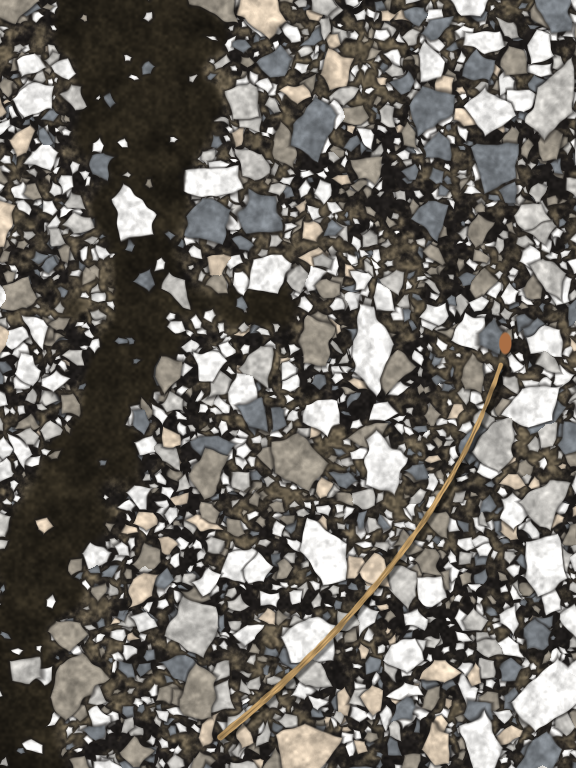
This texture is drawn by a Shadertoy shader. Its source:

```glsl
// Worn asphalt with pale crushed stones, a damp dark streak and a dry curved stalk.
#define STONE_SHARE 0.43
#define SMALLEST_CELL 0.0135
#define CELL_GROWTH 1.53
#define WARP 0.0075
#define GRAIN 0.30
#define TAR vec3(0.115, 0.105, 0.10)
#define SILT vec3(0.41, 0.37, 0.30)
#define DAMP vec3(0.135, 0.118, 0.085)
#define STALK vec3(0.70, 0.57, 0.38)

float hash(vec2 p) {
    return fract(sin(dot(p, vec2(127.1, 311.7))) * 43758.5453);
}

float noise(vec2 p) {
    vec2 i = floor(p), f = fract(p);
    f = f * f * (3.0 - 2.0 * f);
    return mix(mix(hash(i), hash(i + vec2(1, 0)), f.x),
               mix(hash(i + vec2(0, 1)), hash(i + vec2(1, 1)), f.x), f.y);
}

float fbm(vec2 p) {
    float sum = 0.0, amp = 0.5;
    for (int i = 0; i < 4; i++) {
        sum += amp * noise(p);
        p = mat2(1.6, 1.2, -1.2, 1.6) * p + 7.3;
        amp *= 0.5;
    }
    return sum / 0.9375;
}

// Damp streak: leans left towards the bottom, with a short arm to the right
float dampMask(vec2 p) {
    float centre = mix(0.025, 0.185, smoothstep(0.15, 0.62, p.y));
    float width = 0.055 + 0.04 * smoothstep(0.72, 0.9, p.y);
    float streak = abs(p.x - centre) - width;
    float arm = (length((p - vec2(0.24, 0.605)) / vec2(0.1, 0.032)) - 1.0) * 0.035;
    float ragged = 0.06 * (noise(p * 22.0) - 0.5);
    return 1.0 - smoothstep(-0.012, 0.016, min(streak, arm) + ragged);
}

// Signed distance to an irregular, stretched polygon
float chipDistance(vec2 q, vec2 id) {
    float turn = 6.2832 * hash(id + 3.1);
    q = mat2(cos(turn), sin(turn), -sin(turn), cos(turn)) * q;
    q.x *= mix(0.6, 1.0, hash(id + 5.7));
    float radius = mix(0.17, 0.42, hash(id + 9.2));
    float d = -1.0;
    for (int k = 0; k < 5; k++) {
        float h = hash(id + float(k) * 1.7);
        float angle = (float(k) + 0.7 * h) * 1.2566;
        float side = radius * mix(0.65, 1.15, fract(h * 17.0));
        d = max(d, dot(q, vec2(cos(angle), sin(angle))) - side);
    }
    return d;
}

vec3 stoneColour(float pick, float size) {
    pick += 0.13 * size;
    if (pick < 0.46) return vec3(1.0, 0.995, 0.985);
    if (pick < 0.66) return vec3(0.77, 0.76, 0.74);
    if (pick < 0.80) return vec3(0.60, 0.57, 0.52);
    if (pick < 0.98) return vec3(0.47, 0.49, 0.51);
    return vec3(0.86, 0.79, 0.70);
}

// Paints one size of scattered stones, each with a dark seat around it
vec3 paintStones(vec3 col, vec2 p, float cell, float size, float pixel) {
    vec2 g = p / cell + size * 37.0, base = floor(g), best = base;
    float d = 9.0;
    for (int j = -1; j <= 1; j++)
    for (int i = -1; i <= 1; i++) {
        vec2 id = base + vec2(i, j);
        vec2 centre = id + 0.2 + 0.6 * vec2(hash(id + 11.3), hash(id + 23.9));
        float share = STONE_SHARE * (1.0 - 0.93 * dampMask((centre - size * 37.0) * cell));
        if (hash(id + 41.5) > share) continue;
        float chip = chipDistance(g - centre, id);
        if (chip < d) { d = chip; best = id; }
    }
    d *= cell;
    float mottle = fbm(p * 75.0 + best);
    vec3 stone = stoneColour(hash(best + 61.7), size);
    stone *= mix(1.0, 0.62 + 0.72 * mottle, 0.45 + 0.3 * size);
    stone *= 1.0 - 0.18 * smoothstep(-0.003, 0.0, d);
    col = mix(col, TAR, 0.65 * (1.0 - smoothstep(0.0, 0.0045, d)));
    return mix(col, stone, 1.0 - smoothstep(-pixel, pixel, d));
}

// Distance to the bowed stalk, and the position along it
vec2 stalkDistance(vec2 p) {
    vec2 a = vec2(0.287, 0.04), b = vec2(0.571, 0.272), c = vec2(0.652, 0.525);
    vec2 last = a, nearest = vec2(9.0, 0.0);
    for (int i = 1; i <= 20; i++) {
        float t = float(i) / 20.0;
        vec2 next = mix(mix(a, b, t), mix(b, c, t), t), s = next - last;
        float h = clamp(dot(p - last, s) / dot(s, s), 0.0, 1.0);
        float d = length(p - last - s * h);
        if (d < nearest.x) nearest = vec2(d, t - (1.0 - h) / 20.0);
        last = next;
    }
    return nearest;
}

void mainImage(out vec4 fragColor, in vec2 fragCoord) {
    vec2 p = fragCoord / iResolution.y;
    float pixel = 0.8 / iResolution.y;
    float damp = dampMask(p);

    // Tar binder with silt patches, dulled where damp
    float silt = smoothstep(0.40, 0.66, 0.5 * fbm(p * 17.0) + 0.5 * fbm(p * 75.0 + 4.0));
    vec3 col = mix(TAR, SILT, silt);
    col = mix(col, DAMP * (0.45 + 1.1 * fbm(p * 28.0)), 0.87 * damp);
    col *= 1.0 + GRAIN * (1.0 - 0.4 * damp) * 2.0 * (noise(p * 230.0) - 0.5);

    // Stones from fine chips to coarse pieces
    vec2 bent = p + WARP * (vec2(noise(p * 65.0), noise(p * 65.0 + 31.0)) - 0.5);
    float cell = SMALLEST_CELL;
    for (int i = 0; i < 5; i++) {
        col = paintStones(col, bent, cell, float(i) / 4.0, pixel);
        cell *= CELL_GROWTH;
    }
    col *= 1.0 + 0.22 * (noise(p * 190.0 + 9.0) - 0.5);

    // Stalk with its shadow, fibres and rusty tip
    vec2 shade = stalkDistance(p + vec2(-0.004, 0.004));
    col *= 1.0 - 0.5 * (1.0 - smoothstep(0.002, 0.007, shade.x));
    vec2 stalk = stalkDistance(p);
    float halfWidth = mix(0.0047, 0.0026, stalk.y) + 0.0016 * (noise(p * 90.0) - 0.5);
    vec3 fibre = STALK * (0.72 + 0.5 * noise(vec2(stalk.x * 600.0, stalk.y * 45.0)));
    col = mix(col, fibre, 1.0 - smoothstep(-pixel, pixel, stalk.x - halfWidth));
    float tip = length((p - vec2(0.658, 0.553)) / vec2(0.008, 0.014)) - 1.0;
    col = mix(col, vec3(0.66, 0.43, 0.27), 1.0 - smoothstep(-0.15, 0.15, tip));

    fragColor = vec4(clamp(col, 0.0, 1.0), 1.0);
}
```
